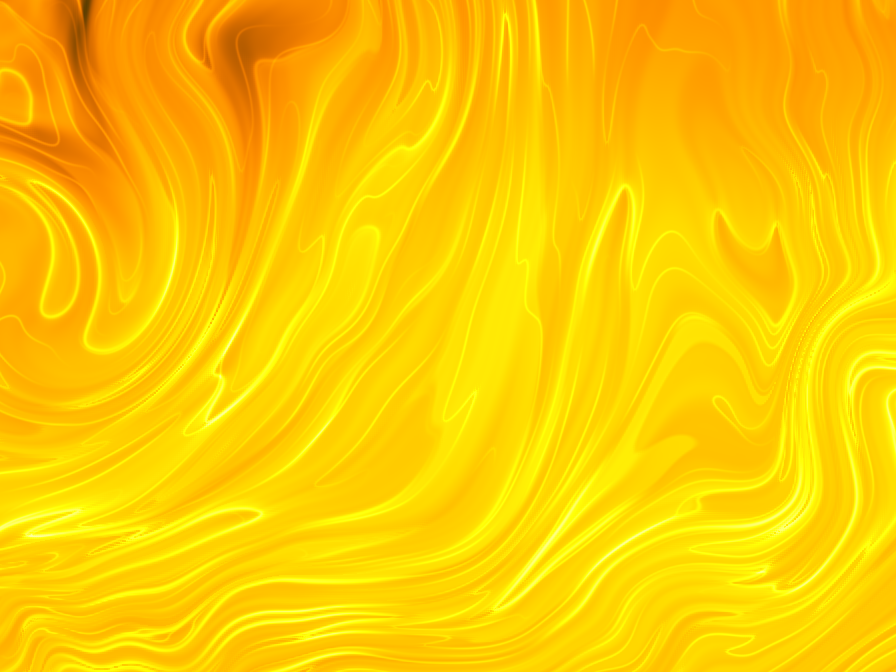
Write a WebGL 2 fragment shader that draws this background.

```glsl
#version 300 es
precision highp float;
// Molten golden liquid: curved flow coordinates are swirled and warped, then
// stretched noise along the flow gives soft folds, and its level curves give
// thin glowing threads. A broad tone map shades amber above and yellow inside.

uniform vec2 u_resolution;
out vec4 fragColor;

vec2 hash22(vec2 p) {
  vec3 h = fract(p.xyx * vec3(0.1031, 0.1030, 0.0973));
  h += dot(h, h.yzx + 33.33);
  return fract((h.xx + h.yz) * h.zy);
}

float corner(vec2 cell, vec2 offset, vec2 f) {
  return dot(hash22(cell + offset) * 2.0 - 1.0, f - offset);
}

// Gradient noise, roughly -0.7 to 0.7
float noise(vec2 p) {
  vec2 i = floor(p), f = p - i;
  vec2 u = f * f * f * (f * (f * 6.0 - 15.0) + 10.0);
  float low = mix(corner(i, vec2(0, 0), f), corner(i, vec2(1, 0), f), u.x);
  float high = mix(corner(i, vec2(0, 1), f), corner(i, vec2(1, 1), f), u.x);
  return 1.2 * mix(low, high, u.y);
}

vec2 noise2(vec2 p) {
  return vec2(noise(p), noise(p + vec2(37.2, 61.7)));
}

// Soft elliptical spot
float spot(vec2 p, vec2 center, vec2 radius) {
  vec2 d = (p - center) / radius;
  return exp(-dot(d, d));
}

vec2 swirl(vec2 p, vec2 center, float radius, float turn) {
  float a = turn * spot(p, center, vec2(radius));
  return center + mat2(cos(a), sin(a), -sin(a), cos(a)) * (p - center);
}

// Change of a field per canvas height
float slopeOf(float v) {
  return length(vec2(dFdx(v), dFdy(v))) * u_resolution.y;
}

// Bright threads on the half-integer levels of a field
float threads(float v, float slope, float width) {
  float d = abs(fract(v) - 0.5) / max(slope, 2.0);
  float crowding = smoothstep(80.0, 200.0, slope);
  return exp(-d * d / (width * width)) * (1.0 - crowding);
}

// Green carries the tone; red falls in the shadows, blue rises in highlights
vec3 gold(float tone) {
  float shade = max(0.61 - tone, 0.0);
  return vec3(1.0 - 4.7 * shade * shade, clamp(tone, 0.2, 1.0),
              0.02 * smoothstep(0.86, 0.92, tone) + 0.6 * smoothstep(0.98, 1.25, tone));
}

void main() {
  vec2 p = gl_FragCoord.xy / u_resolution.y;

  // Warp strongly at the rim, gently in the calm middle
  float calm = spot(p, vec2(0.8, 0.6), vec2(0.42, 0.5));
  vec2 w = swirl(p, vec2(0.02, 0.54), 0.2, 2.8);
  w = swirl(w, vec2(0.24, 0.84), 0.16, -1.1);
  w = swirl(w, vec2(1.32, 0.5), 0.12, 1.3);
  w += mix(0.17, 0.05, calm) * noise2(w * 2.6 + 4.3);
  w += mix(0.05, 0.01, calm) * noise2(w * 6.0 + 11.0);

  // Across and along coordinates of a stream bending from the top to the left
  vec2 d = (w - vec2(-0.15, 1.2)) * vec2(1.0, 0.72);
  float low = max(0.3 - w.y, 0.0);
  float across = length(d) + 2.8 * low * low;
  across -= 0.2 * spot(w, vec2(1.12, 0.62), vec2(0.08, 0.33));
  float along = atan(d.y, d.x);

  // Field with long tongues, and the threads drawn on it
  vec2 q = vec2(across * 8.0, along * 1.25);
  float field = 3.5 * across + 3.0 * noise(q + 7.0) + 1.3 * noise(q * 2.2 + 19.0);
  float slope = slopeOf(field);
  float fine = field * 2.3 + 1.2 * noise(q * 2.6 + 5.0);
  float fade = smoothstep(-0.3, 0.35, noise(p * 3.5 + floor(field) * 7.3));
  float fineFade = smoothstep(-0.25, 0.35, noise(p * 5.0 + floor(fine) * 3.7));
  float bold = threads(field, slope, 0.0033) * fade;
  float glow = threads(field, slope, 0.010) * fade;
  float hair = threads(fine, slopeOf(fine), 0.0019) * fineFade;

  // Broad light and shade
  float tone = 0.815 - 0.19 * smoothstep(0.6, 1.08, p.y);
  tone += 0.06 * spot(p, vec2(0.78, 0.5), vec2(0.42, 0.36));
  tone += 0.10 * spot(p, vec2(0.05, 0.23), vec2(0.13, 0.06));
  tone -= 0.12 * spot(p, vec2(0.18, 0.82), vec2(0.3, 0.27));
  tone -= 0.08 * spot(p, vec2(0.05, 0.5), vec2(0.2, 0.18));
  tone -= 0.08 * spot(p, vec2(0.3, 0.06), vec2(0.3, 0.13));
  tone -= 0.05 * spot(p, vec2(1.24, 0.85), vec2(0.16, 0.25));

  // Folds: each band brightens toward one edge, with fine streaks over it
  float ramp = fract(field + 0.5);
  float edge = clamp(slope * 0.007, 0.03, 0.6);
  ramp *= 1.0 - smoothstep(1.0 - edge, 1.0, ramp);
  float streak = noise(vec2(across * 30.0, along * 1.6));
  float grain = noise(vec2(across * 70.0, along * 2.5) + 13.0);
  float shadow = smoothstep(-0.1, 0.45, noise(vec2(across * 11.0, along * 1.2) + 31.0));
  tone += 0.10 * (ramp - 0.42) + 0.09 * streak + 0.05 * grain + 0.06 * noise(q * 0.8 + 3.0);
  tone -= shadow * (0.04 + 0.3 * spot(p, vec2(0.18, 0.95), vec2(0.36, 0.2)));

  tone += 0.25 * bold + 0.08 * glow + 0.16 * hair;
  fragColor = vec4(gold(tone), 1.0);
}
```
